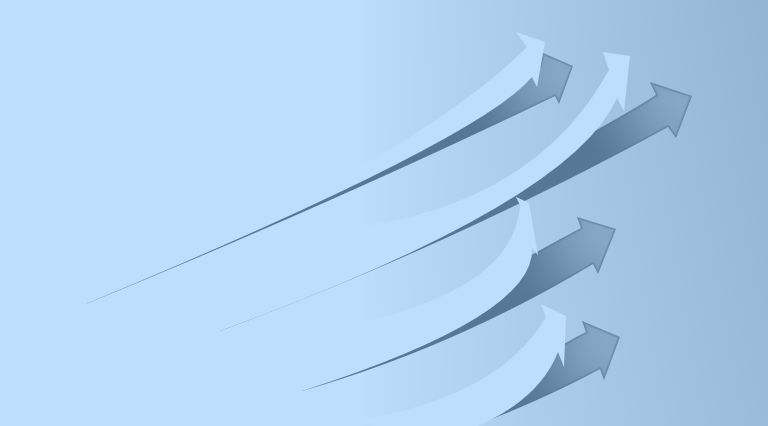
A WebGL 2 fragment shader for this background:

```glsl
#version 300 es
precision highp float;
// Four curved pale arrows rising to the right, each with a steel-blue shadow arrow behind it.

uniform vec2 u_resolution;
out vec4 fragColor;

const vec3 SKY = vec3(0.74, 0.873, 0.992);
const vec3 DUSK = vec3(0.57, 0.71, 0.825);
const vec3 SHADE_DEEP = vec3(0.33, 0.47, 0.585);
const vec3 SHADE_SOFT = vec3(0.52, 0.66, 0.775);

vec2 bezier(vec2 a, vec2 b, vec2 c, float t) {
    return mix(mix(a, b, t), mix(b, c, t), t);
}

// Adds one outline segment: acc.x is squared distance, acc.y the inside sign.
void addEdge(vec2 p, vec2 a, vec2 b, inout vec2 acc) {
    vec2 e = b - a, w = p - a;
    vec2 r = w - e * clamp(dot(w, e) / max(dot(e, e), 1e-8), 0.0, 1.0);
    acc.x = min(acc.x, dot(r, r));
    bvec3 side = bvec3(p.y >= a.y, p.y < b.y, e.x * w.y > e.y * w.x);
    if (all(side) || all(not(side))) acc.y = -acc.y;
}

// Signed distance to an arrow: curved upper edge, pointed head, curved lower edge.
float arrow(vec2 p, vec2 tailA, vec2 bendA, vec2 neckA, vec2 barbA, vec2 tip,
            vec2 barbB, vec2 neckB, vec2 bendB, vec2 tailB) {
    const int STEPS = 16;
    vec2 acc = vec2(1e3, 1.0), upper = tailA, lower = tailB;
    addEdge(p, tailB, tailA, acc);
    for (int i = 1; i <= STEPS; i++) {
        float t = float(i) / float(STEPS);
        vec2 nextUpper = bezier(tailA, bendA, neckA, t);
        vec2 nextLower = bezier(tailB, bendB, neckB, t);
        addEdge(p, upper, nextUpper, acc);
        addEdge(p, nextLower, lower, acc);
        upper = nextUpper;
        lower = nextLower;
    }
    addEdge(p, neckA, barbA, acc);
    addEdge(p, barbA, tip, acc);
    addEdge(p, tip, barbB, acc);
    addEdge(p, barbB, neckB, acc);
    return acc.y * sqrt(acc.x);
}

float coverage(float d) {
    return clamp(0.5 - d * u_resolution.y / 4.26, 0.0, 1.0);
}

// Shadow is deepest away from the tip and along its rim.
void paintShadow(inout vec3 color, float d, float tipDistance) {
    vec3 shade = mix(SHADE_SOFT, SHADE_DEEP, smoothstep(0.1, 1.25, tipDistance));
    shade = mix(shade, SHADE_DEEP, 0.65 * smoothstep(-0.03, 0.0, d));
    color = mix(color, shade, coverage(d));
}

void paintLight(inout vec3 color, float d) {
    color = mix(color, SKY, coverage(d));
}

void main() {
    // Canvas is 4.26 units high, with y measured downward from the top.
    vec2 p = vec2(gl_FragCoord.x, u_resolution.y - gl_FragCoord.y) / u_resolution.y * 4.26;

    // Flat sky on the left, deepening toward the right.
    float dusk = pow(clamp((p.x - 3.6) / 4.08, 0.0, 1.0), 0.85);
    vec3 color = mix(SKY, DUSK, dusk * (1.0 - 0.04 * p.y));

    // Top arrow
    vec2 tail = vec2(0.87, 3.035);
    paintShadow(color, arrow(p, tail, vec2(4.4, 1.5), vec2(5.4, 0.66), vec2(5.43, 0.53),
        vec2(5.73, 0.66), vec2(5.59, 1.04), vec2(5.55, 0.96), vec2(3.4, 2.0), tail),
        distance(p, vec2(5.73, 0.66)));
    paintLight(color, arrow(p, tail, vec2(4.2, 1.55), vec2(5.27, 0.47), vec2(5.16, 0.32),
        vec2(5.45, 0.42), vec2(5.37, 0.87), vec2(5.32, 0.77), vec2(4.8, 1.4), tail));

    // Largest arrow
    tail = vec2(2.2, 3.31);
    paintShadow(color, arrow(p, tail, vec2(5.9, 1.38), vec2(6.56, 0.95), vec2(6.5, 0.82),
        vec2(6.92, 0.96), vec2(6.76, 1.38), vec2(6.68, 1.27), vec2(4.5, 2.46), tail),
        distance(p, vec2(6.92, 0.96)));
    paintLight(color, arrow(p, vec2(3.5, 2.28), vec2(5.35, 2.05), vec2(6.09, 0.7), vec2(6.03, 0.52),
        vec2(6.3, 0.56), vec2(6.24, 1.11), vec2(6.17, 0.98), vec2(5.72, 2.02), tail));

    // Steep arrow with a narrow head
    tail = vec2(3.02, 3.91);
    paintShadow(color, arrow(p, tail, vec2(5.15, 2.62), vec2(5.81, 2.28), vec2(5.77, 2.17),
        vec2(6.16, 2.29), vec2(5.98, 2.74), vec2(5.93, 2.64), vec2(4.55, 3.47), tail),
        distance(p, vec2(6.16, 2.29)));
    paintLight(color, arrow(p, vec2(3.5, 3.25), vec2(5.15, 2.9), vec2(5.2, 2.05), vec2(5.16, 1.97),
        vec2(5.29, 2.03), vec2(5.38, 2.55), vec2(5.32, 2.48), vec2(5.36, 3.16), tail));

    // Bottom arrow, its tail running off the canvas
    tail = vec2(4.2, 4.45);
    paintShadow(color, arrow(p, tail, vec2(5.3, 3.6), vec2(5.86, 3.32), vec2(5.82, 3.21),
        vec2(6.2, 3.37), vec2(6.04, 3.8), vec2(6.0, 3.69), vec2(5.2, 4.12), tail),
        distance(p, vec2(6.2, 3.37)));
    paintLight(color, arrow(p, vec2(3.6, 4.2), vec2(5.0, 3.96), vec2(5.46, 3.17), vec2(5.41, 3.04),
        vec2(5.66, 3.16), vec2(5.64, 3.67), vec2(5.58, 3.52), vec2(5.32, 4.18), tail));

    fragColor = vec4(color, 1.0);
}
```
